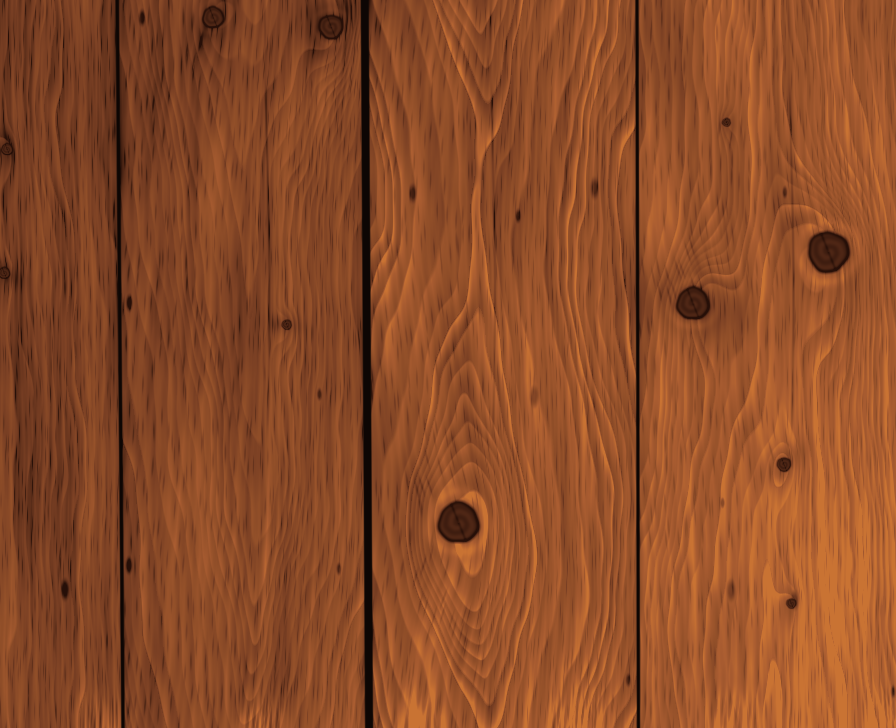
A Shadertoy shader for this texture:

```glsl
// Four stained pine boards, upright, parted by dark gaps. Growth rings are contours
// of a folded height field that bulges around knots; stretched cellular noise gives
// the fibres and pores, and one tone value is looked up in a brown palette.

// Units: canvas heights, origin at the lower left.
const vec3 GAP_X = vec3(0.169, 0.507, 0.877);        // gap centres at the bottom
const vec3 GAP_TILT = vec3(-0.008, -0.006, -0.002);  // shift from bottom to top
const vec3 GAP_HALF = vec3(0.0024, 0.0055, 0.0022);  // half widths
const vec3 GAP_COLOR = vec3(0.05, 0.025, 0.016);

// Per board: heart line x, lean of the rings, sway of the rings, rings per unit.
const vec4 BOARD[4] = vec4[4](
    vec4(-0.08, 0.03, 0.010, 62.0), vec4(0.345, -0.14, 0.012, 72.0),
    vec4(0.655, -0.02, 0.036, 54.0), vec4(1.065, 0.13, 0.012, 74.0));
const vec4 RING_CONTRAST = vec4(0.9, 0.9, 1.6, 1.05);

// Knots: centre, radius, strength of the dark halo.
const int KNOT_COUNT = 11;
const vec4 KNOT[KNOT_COUNT] = vec4[KNOT_COUNT](
    vec4(0.630, 0.282, 0.029, 0.2), vec4(1.138, 0.654, 0.029, 0.6),
    vec4(0.952, 0.583, 0.023, 1.8), vec4(1.077, 0.362, 0.010, 1.8),
    vec4(0.293, 0.976, 0.015, 1.3), vec4(0.455, 0.963, 0.017, 2.2),
    vec4(0.010, 0.795, 0.008, 1.0), vec4(0.006, 0.625, 0.008, 1.0),
    vec4(0.394, 0.554, 0.007, 1.0), vec4(1.087, 0.171, 0.007, 1.0),
    vec4(0.998, 0.832, 0.006, 1.0));

const vec3 PALETTE[6] = vec3[6](
    vec3(0.15, 0.06, 0.03), vec3(0.36, 0.18, 0.10), vec3(0.48, 0.25, 0.14),
    vec3(0.57, 0.31, 0.16), vec3(0.66, 0.36, 0.19), vec3(0.79, 0.45, 0.20));

const float FIBRE_CONTRAST = 1.1;
const float STREAK_CONTRAST = 1.3;
const float BLOTCH_CONTRAST = 0.36;
const float FLECK_CELL = 0.13;
const float FLECK_CHANCE = 0.25;

vec2 hash2(vec2 p) {
    vec3 q = fract(p.xyx * vec3(0.1031, 0.1030, 0.0973));
    q += dot(q, q.yzx + 33.33);
    return fract((q.xx + q.yz) * q.zy);
}

// Distance to the nearest random cell point.
float cellular(vec2 p) {
    vec2 cell = floor(p), f = fract(p);
    float nearest = 2.0;
    for (int j = -1; j <= 1; j++)
        for (int i = -1; i <= 1; i++) {
            vec2 o = vec2(i, j);
            nearest = min(nearest, length(o + hash2(cell + o) - f));
        }
    return nearest;
}

// Slow, smooth variation from layered sines.
float blotches(vec2 p) {
    return sin(p.x * 9.0 + 2.0 * sin(p.y * 5.0)) * sin(p.y * 7.0 + 1.7 * sin(p.x * 6.0 + 1.0))
         + 0.5 * sin(p.x * 31.0 + 3.0 * sin(p.y * 4.0 + 2.0)) * sin(p.y * 13.0 + p.x * 5.0);
}

// Ring coordinate: distance from the heart line, leaning and bulging around knots.
float ringField(vec2 p, vec4 board, float id) {
    float wobble = 0.010 * sin(p.y * 8.0 + id * 2.1) + 0.004 * sin(p.y * 23.0 + p.x * 25.0)
                 + 0.0012 * sin(p.y * 71.0 + p.x * 60.0);
    float ring = length(vec2(p.x - board.x + wobble, 0.010));
    ring += board.y * p.y - board.z * cos(7.1 * p.y - 2.0);
    ring += 0.004 * sin(p.x * 75.0 + 3.0 * sin(p.y * 6.0 + id));
    for (int k = 0; k < KNOT_COUNT; k++) {
        vec2 d = (p - KNOT[k].xy) / (2.2 * KNOT[k].z);
        d.y *= d.y > 0.0 ? 0.75 : 0.45;
        ring -= 3.0 * KNOT[k].z * exp(-dot(d, d));
    }
    return ring;
}

// Each ring brightens slowly, then ends in a crisp edge.
float ringTone(float phase) {
    float s = fract(phase), edge = clamp(1.6 * fwidth(phase), 0.12, 0.5);
    float h = hash2(vec2(floor(phase) + 90.0, 7.0)).x;
    return mix(0.7, 2.3, h * h) * (pow(s, 1.5) * (1.0 - smoothstep(1.0 - edge, 1.0, s)) - 0.25);
}

// Small upright resin marks scattered over a jittered grid.
float flecks(vec2 p) {
    vec2 cell = floor(p / FLECK_CELL), h = hash2(cell + 17.0), size = hash2(cell + 53.0);
    vec2 d = p - (cell + 0.25 + 0.5 * h) * FLECK_CELL;
    float r = mix(0.0025, 0.006, size.x);
    return step(size.y, FLECK_CHANCE) * (1.0 - smoothstep(0.4 * r, 1.4 * r, length(d * vec2(1.0, 0.4))));
}

// Dark halo, pale collar, then the cracked disc itself.
float addKnot(float tone, vec2 p, vec4 knot, float px) {
    vec2 d = p - knot.xy;
    float a = atan(d.y, d.x + 1e-5);
    float r = length(d) * (1.0 + 0.04 * sin(3.0 * a + knot.x * 20.0) + 0.015 * sin(7.0 * a)) / knot.z;
    float soft = px / knot.z + 0.06;
    tone -= knot.w * exp(-0.2 * r * r * (1.0 + 0.6 * sin(a * 2.0 + knot.y * 9.0)));
    tone += smoothstep(0.008, 0.028, knot.z) * exp(-12.0 * (r - 1.4) * (r - 1.4));
    float crack = exp(-200.0 * pow(d.x / knot.z + 0.4 * d.y / knot.z, 2.0));
    float inside = 0.6 + 0.15 * sin(r * 13.0 + a) - 0.4 * crack - smoothstep(0.75, 1.0, r);
    return mix(tone, inside, 1.0 - smoothstep(1.0 - soft, 1.0 + soft, r));
}

void mainImage(out vec4 fragColor, in vec2 fragCoord) {
    vec2 p = fragCoord / iResolution.y;
    float px = 1.0 / iResolution.y;

    // Board index and gaps
    vec3 toGap = p.x - GAP_X - GAP_TILT * p.y;
    int id = int(dot(step(0.0, toGap), vec3(1.0)));
    vec3 gapDist = abs(toGap) - GAP_HALF;
    float gap = min(gapDist.x, min(gapDist.y, gapDist.z));
    vec4 board = BOARD[id];

    // Overall light, rings, streaks, fibres and pores
    float ring = ringField(p, board, float(id));
    float tone = 2.0 + 1.85 * p.x - 1.1 * p.x * (p.y - 0.5) + BLOTCH_CONTRAST * blotches(p + float(id));
    tone += RING_CONTRAST[id] * ringTone(ring * board.w + 0.8 * sin(ring * 37.0) + float(id) * 5.3);
    vec2 grain = vec2(p.x + 0.25 * ring, p.y) + float(id) * 3.0;
    float fibre = cellular(grain * vec2(120.0, 3.5));
    float pore = cellular(grain * vec2(170.0, 13.0));
    tone += STREAK_CONTRAST * (cellular(grain * vec2(28.0, 1.6)) - 0.45);
    tone += FIBRE_CONTRAST * (fibre - 0.45 + 0.6 * (pore - 0.45)) - 0.8 * smoothstep(0.25, 0.05, pore);

    // Heart crack, flecks, worn foot and shaded edges
    float crackX = p.x - board.x - 0.022 + 0.003 * sin(p.y * 8.0);
    tone -= 1.4 * smoothstep(-0.5, 0.7, sin(p.y * 6.0 - 2.5) + 0.4 * sin(p.y * 47.0))
          * (1.0 - smoothstep(0.0, 0.003, abs(crackX)));
    tone -= 2.2 * flecks(p);
    float wornPatch = smoothstep(0.2, 0.9, sin(p.x * 29.0 - 2.6));
    tone += 1.8 * wornPatch * smoothstep(0.07, 0.0, p.y) * smoothstep(0.3, 0.6, pore);
    tone -= 1.1 * exp(-max(gap, 0.0) * 130.0);

    for (int k = 0; k < KNOT_COUNT; k++) tone = addKnot(tone, p, KNOT[k], px);

    tone = clamp(tone, 0.0, 4.999);
    int shade = int(tone);
    vec3 color = mix(PALETTE[shade], PALETTE[shade + 1], fract(tone));
    color = mix(GAP_COLOR, color, smoothstep(-px, px, gap));
    fragColor = vec4(color, 1.0);
}
```
